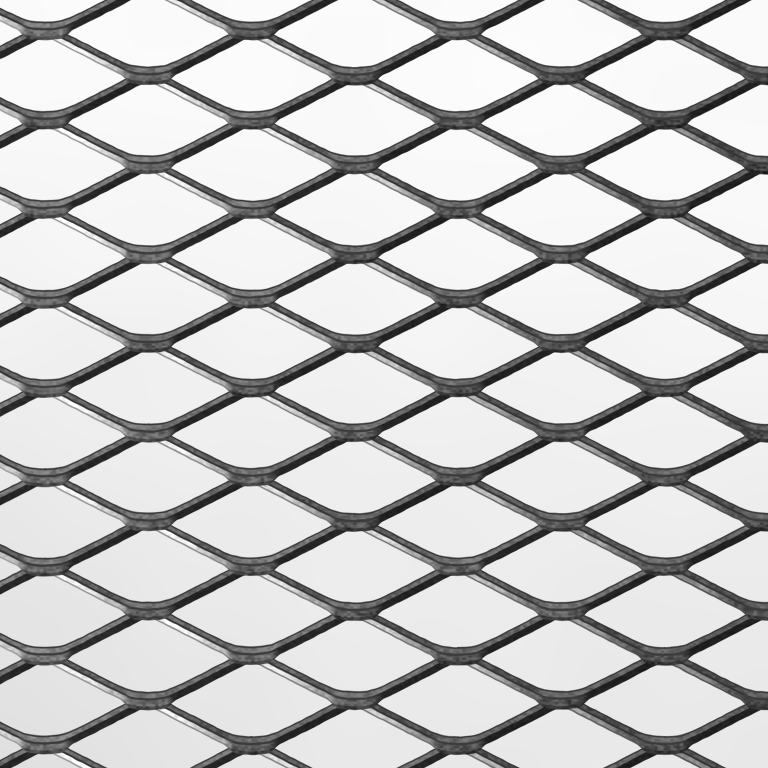
A three.js fragment shader for this texture:

```glsl
// Expanded metal mesh on a pale backdrop: staggered columns of U-shaped strands.
// Each strand is a rounded V, shaded by depth below its top edge; at every
// crossing the strand nearer its own valley covers the other one.
varying vec2 vUv;

#define COLUMN_STEP 0.1345           // distance between columns of joints
#define ROW_STEP 0.1162              // distance between joints in a column
#define ORIGIN vec2(0.0586, 0.6217)  // top edge of one joint
#define SLOPE 0.52                   // steepness of the arms
#define FLAT_HALF 0.0225             // half width of the flat valley
#define BEND 0.013                   // softness of the bend
#define ARM_DEPTH 0.0180             // visible height of an arm
#define JOINT_DEPTH 0.0240           // visible height of a joint
#define EDGE 0.0011                  // edge softness
#define WEAR 0.16                    // strength of the metal grain

float hash(vec2 p) {
  return fract(sin(dot(p, vec2(127.1, 311.7))) * 43758.5453);
}

float noise(vec2 p) {
  vec2 i = floor(p), f = fract(p);
  f = f * f * (3.0 - 2.0 * f);
  return mix(mix(hash(i), hash(i + vec2(1.0, 0.0)), f.x),
             mix(hash(i + vec2(0.0, 1.0)), hash(i + 1.0), f.x), f.y);
}

float past(float edge, float t) {
  return smoothstep(edge - EDGE, edge + EDGE, t);
}

// Backdrop: bright at the top, dimmer toward the lower left.
float backdrop(vec2 uv) {
  float shade = mix(0.915, 0.985, smoothstep(0.0, 1.0, uv.y));
  shade -= 0.03 * (1.0 - smoothstep(0.0, 0.5, uv.x)) * (1.0 - uv.y);
  return shade + 0.012 * (noise(uv * 9.0) - 0.5);
}

// Arm rising to the right: worn grey top face over a black shadow side.
float rightArm(float t, float grain) {
  float shade = mix(0.22, 0.43 + grain, past(0.0020, t));
  return mix(shade, 0.14 + 0.3 * grain, past(0.0080, t));
}

// Arm rising to the left: dark top face over a lit underside with a thin rim.
float leftArm(float t, float depth, float reach, float x, float grain) {
  float lit = mix(0.88, 0.52, smoothstep(0.15, 1.0, x));
  lit = mix(lit - 0.16, lit + 0.06, smoothstep(0.04, 0.09, reach));
  float shade = mix(0.20, 0.36 + grain, past(0.0020, t));
  shade = mix(shade, 0.20, past(0.0072, t));
  shade = mix(shade, lit + grain, past(0.0100, t));
  return mix(shade, mix(0.62, 0.28, x), past(depth - 0.0022, t));
}

// Joint: curved rim, dark groove, grey body and shadowed lower edge.
float joint(float t, float grain) {
  float shade = mix(0.22, 0.45 + grain, past(0.0022, t));
  shade = mix(shade, 0.23, past(0.0085, t));
  shade = mix(shade, 0.37 + 1.3 * grain, past(0.0115, t));
  return mix(shade, 0.24 + grain, past(JOINT_DEPTH - 0.0045, t));
}

// Grey shade in x and coverage in y of the strand whose valley is in a column.
vec2 strand(vec2 uv, float column) {
  float dx = uv.x - ORIGIN.x - column * COLUMN_STEP;
  float reach = abs(dx);
  float q = reach - FLAT_HALF;
  float rise = SLOPE * 0.5 * (q + sqrt(q * q + BEND * BEND));
  float stagger = mod(column, 2.0) * 0.5 * ROW_STEP;

  // Depth below the top edge, repeated down the column.
  float drop = ORIGIN.y + rise + stagger - uv.y + 0.01;
  vec2 id = vec2(column, floor(drop / ROW_STEP));
  float t = mod(drop, ROW_STEP) - 0.01;
  t += 0.0012 * (hash(id) - 0.5) + 0.0008 * (noise(uv * 130.0) - 0.5);

  float arm = smoothstep(0.022, 0.038, reach);
  float depth = mix(JOINT_DEPTH, ARM_DEPTH, arm);

  // Wear: fine grain plus a tone for each strand.
  float grain = WEAR * (noise(uv * vec2(240.0, 330.0)) - 0.5);
  grain += 0.5 * WEAR * (noise(uv * 70.0 + id) - 0.5);
  grain += 0.06 * (hash(id + 7.3) - 0.5) + 0.08 * (0.45 - uv.x);

  float armShade = dx > 0.0 ? rightArm(t, grain)
                            : leftArm(t, depth, reach, uv.x, grain);
  float shade = mix(joint(t, grain), armShade, arm);
  return vec2(shade, past(0.0, t) * (1.0 - past(depth, t)));
}

void main() {
  float shade = backdrop(vUv);
  float position = (vUv.x - ORIGIN.x) / COLUMN_STEP;
  float nearest = floor(position + 0.5);
  float other = nearest + (position < nearest ? -1.0 : 1.0);

  // Farther strand first, nearer strand on top.
  for (int layer = 0; layer < 2; layer++) {
    vec2 metal = strand(vUv, layer == 0 ? other : nearest);
    shade = mix(shade, metal.x, metal.y);
  }
  gl_FragColor = vec4(vec3(clamp(shade, 0.0, 1.0)), 1.0);
}
```
